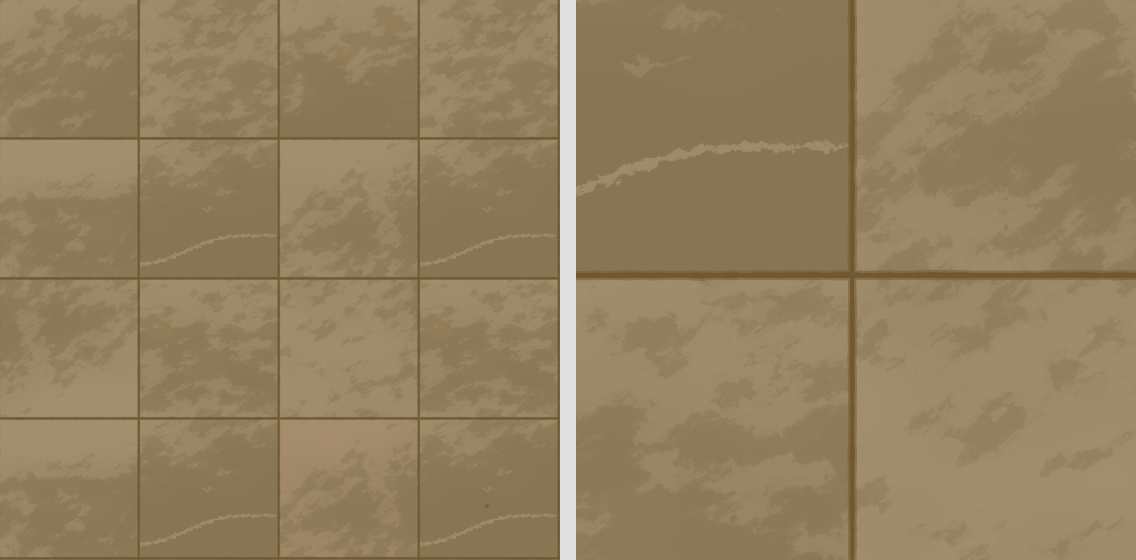
Left, the full canvas; right, a detail of the centre.
Reproduce this texture procedurally as a Shadertoy shader.

```glsl
// A four by four wall of weathered sandstone tiles between thin brown joints.
// Each tile has a style that biases layered gradient noise into pale and dark
// stone; some styles add a pale vein or rusty blotches.

#define TILES 4.0
#define JOINT_OFFSET vec2(-0.0022, 0.0028)
#define JOINT_HALF vec2(0.0013, 0.0016)
#define JOINT_SHOULDER 0.0013
#define GRAIN vec2(4.6, 7.6)
#define TILE_WEAR 0.05
#define CONTOUR_GAP 0.09
#define PALE vec3(0.634, 0.560, 0.430)
#define DEEP vec3(0.531, 0.463, 0.328)
#define RUST vec3(0.596, 0.498, 0.338)
#define GROUT vec3(0.440, 0.350, 0.190)

// Style of each tile, rows from the bottom up
const int STYLE[16] = int[16](3, 4, 5, 4,  5, 6, 7, 6,  3, 4, 5, 4,  0, 1, 2, 1);

// Darkness bias of each style: bottom, middle, top, tilt to the right
const vec4 BIAS[8] = vec4[8](
    vec4(0.16, 0.20, -0.30, 0.32), vec4(0.04, 0.02, 0.00, 0.16),
    vec4(0.60, 0.15, -0.20, 0.12), vec4(0.10, 0.20, -0.80, 0.20),
    vec4(1.00, 0.42, -0.08, 0.22), vec4(0.05, 0.05, -0.55, 0.26),
    vec4(-0.04, 0.16, -0.25, 0.06), vec4(-0.10, -0.20, -0.02, 0.24));

float hash(vec2 p) {
    return fract(sin(dot(p, vec2(127.1, 311.7))) * 43758.5);
}

vec2 gradient(vec2 cell) {
    float angle = 6.2832 * hash(cell);
    return vec2(cos(angle), sin(angle));
}

float gradientNoise(vec2 p) {
    vec2 i = floor(p), f = p - i;
    vec2 u = f * f * f * (f * (f * 6.0 - 15.0) + 10.0);
    vec2 e = vec2(1.0, 0.0);
    float low = mix(dot(gradient(i), f), dot(gradient(i + e), f - e), u.x);
    float high = mix(dot(gradient(i + e.yx), f - e.yx),
                     dot(gradient(i + e.xx), f - e.xx), u.x);
    return mix(low, high, u.y);
}

float fbm(vec2 p) {
    float sum = 0.0, amplitude = 0.6;
    for (int octave = 0; octave < 5; octave++) {
        sum += amplitude * gradientNoise(p);
        p = mat2(1.6, 1.2, -1.2, 1.6) * p + 7.3;
        amplitude *= 0.62;
    }
    return sum;
}

float blotch(vec2 p, vec2 center, vec2 radius) {
    vec2 q = (p - center) / radius;
    return exp(-dot(q, q));
}

// Smooth step through zero, about a pixel wide
float edge(float v) {
    float w = max(0.7 * fwidth(v), 0.002);
    return smoothstep(-w, w, v);
}

void mainImage(out vec4 fragColor, in vec2 fragCoord) {
    vec2 p = fragCoord / iResolution.xy;
    float pixel = 1.0 / iResolution.y;

    // Tile index, style and local position
    vec2 grid = (p - JOINT_OFFSET) * TILES;
    vec2 cell = mod(floor(grid), TILES);
    vec2 uv = fract(grid);
    int style = STYLE[int(cell.y * TILES + cell.x)];
    if (cell == vec2(0.0, 1.0)) uv = 1.0 - uv;

    // Darkness field: style bias plus ragged noise
    vec4 b = BIAS[style];
    float bias = mix(mix(b.x, b.y, min(uv.y * 2.0, 1.0)), b.z, max(uv.y * 2.0 - 1.0, 0.0));
    bias += b.w * (uv.x - 0.5) + TILE_WEAR * (hash(cell + 3.7) - 0.5);
    float fine = fbm(uv * 24.0);
    vec2 grain = vec2(uv.x, uv.y - 1.1 * b.w * uv.x) * GRAIN;
    float noise = fbm(grain + 17.0 * float(style) + 0.2 * fine);
    float broad = gradientNoise(uv * vec2(2.2, 3.2) + 5.3 * float(style));
    float field = noise + bias + 0.2 * broad;
    vec2 ragged = uv + vec2(0.10, 0.05) * fine;
    if (style == 4) field -= 0.7 * blotch(ragged, vec2(0.52, 0.5), vec2(0.09, 0.02));

    // Stone tone: contour steps of the field over a slow shade of the tile
    float darkness = 0.6 * edge(field) + 0.2 * edge(field - CONTOUR_GAP)
                   + 0.2 * edge(field + CONTOUR_GAP);
    float shade = smoothstep(-0.5, 0.5, bias + 0.3 * broad);
    vec3 color = mix(PALE, DEEP, 0.5 * (darkness + shade));

    // Pale vein climbing to the right, thinner as it goes
    float veinY = 0.10 + 0.19 * smoothstep(0.0, 0.7, uv.x) + 0.02 * uv.x + 0.02 * fine;
    float veinWidth = mix(0.014, 0.008, uv.x) + 0.025 * fbm(uv * 37.0 + 4.0);
    float vein = edge(veinWidth - abs(uv.y - veinY));
    if (style == 4) color = mix(color, PALE, 0.85 * vein);

    // Rusty blotches, a pinkish tile and one dark chip
    float rust = 0.0;
    if (style == 2) rust = blotch(uv, vec2(0.45, 0.62), vec2(0.16, 0.05))
                         + 0.7 * blotch(uv, vec2(0.82, 0.82), vec2(0.20, 0.10));
    if (style == 6) rust = 0.7 * blotch(uv, vec2(0.15, 0.62), vec2(0.10, 0.06));
    color = mix(color, RUST, 0.5 * edge(rust + 1.2 * noise - 0.5) * step(0.05, rust));
    if (cell == vec2(2.0, 0.0)) color += vec3(0.010, -0.010, -0.006) * (1.0 - darkness);
    float chip = length((p - vec2(0.870, 0.096)) * vec2(0.8, 1.0)) + 0.002 * fine;
    color = mix(color, GROUT, 0.65 * (1.0 - smoothstep(0.0035 - pixel, 0.0035 + pixel, chip)));

    // Joints: dark core with a softer, slightly worn shoulder
    vec2 toJoint = (0.5 - abs(fract(grid) - 0.5)) / TILES - JOINT_HALF;
    float joint = min(toJoint.x, toJoint.y) + 0.0008 * fbm(p * 70.0);
    float shoulder = 1.0 - smoothstep(-0.5 * pixel, 0.5 * pixel, joint - JOINT_SHOULDER);
    float core = 1.0 - smoothstep(-0.5 * pixel, 0.5 * pixel, joint);
    color = mix(color, mix(color, GROUT, 0.52), shoulder);
    color = mix(color, GROUT, core);

    fragColor = vec4(color, 1.0);
}
```
